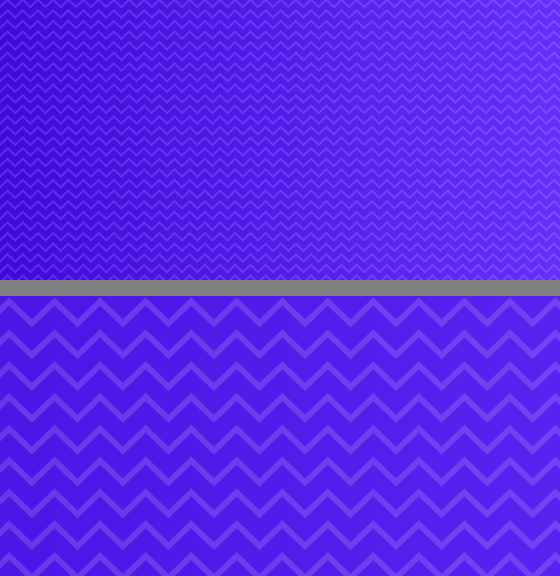
Top, the full canvas; bottom, a detail of the centre.
Reproduce this pattern procedurally as a Shadertoy shader.

```glsl
// Pale translucent chevron lines in rows over a violet-blue horizontal gradient.

const float ROWS = 26.4;           // rows in the canvas height
const float COLUMNS = 36.9;        // zigzags across the canvas width
const float RISE = 0.026;          // valley to peak, in canvas heights
const float LINE_WIDTH = 0.0070;   // stroke thickness, in canvas heights
const float TOP_MARGIN = 0.012;    // top edge to the middle of the first row
const float LINE_OPACITY = 0.15;

const vec3 DEEP_VIOLET = vec3(0.255, 0.03, 0.86);
const vec3 BRIGHT_VIOLET = vec3(0.39, 0.185, 0.98);

// Triangle wave from -0.5 (valley at whole numbers) to 0.5 (peak at halves).
float triangleWave(float x) {
    return 0.5 - abs(2.0 * fract(x) - 1.0);
}

// Distance to the nearest zigzag centre line, measured across the stroke.
float chevronDistance(vec2 p, float period, float spacing, float rise) {
    float offset = p.y - rise * triangleWave(p.x / period);
    float vertical = abs(fract(offset / spacing + 0.5) - 0.5) * spacing;
    float slope = 2.0 * rise / period;
    return vertical * inversesqrt(1.0 + slope * slope);
}

// Smooth coverage of a stroke with the given width.
float strokeMask(float dist, float width, float pixel) {
    return 1.0 - smoothstep(-0.7 * pixel, 0.7 * pixel, dist - 0.5 * width);
}

void mainImage(out vec4 fragColor, in vec2 fragCoord) {
    // Canvas height is one unit; y is measured from the first row's middle.
    float pixel = 1.0 / iResolution.y;
    float aspect = iResolution.x * pixel;
    vec2 p = fragCoord * pixel;
    p.y -= 1.0 - TOP_MARGIN;

    // Background
    vec3 color = mix(DEEP_VIOLET, BRIGHT_VIOLET, p.x / aspect);

    // Chevron rows
    float dist = chevronDistance(p, aspect / COLUMNS, 1.0 / ROWS, RISE);
    float line = strokeMask(dist, LINE_WIDTH, pixel);
    color = mix(color, vec3(1.0), LINE_OPACITY * line);

    fragColor = vec4(color, 1.0);
}
```
